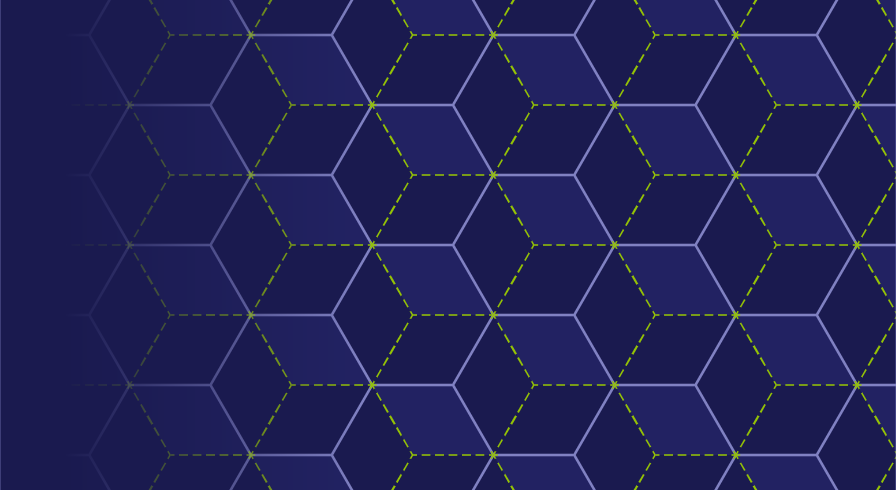
A WebGL 2 fragment shader for this pattern:

```glsl
#version 300 es
precision highp float;
// Tumbling-rhombus lattice on navy: each node sends out three solid lavender
// spokes and three dashed green ones, with one rhombus in three tinted.
// Space folds to the nearest node of a hexagonal lattice; the left fades out.

uniform vec2 u_resolution;
out vec4 outColor;

const float SPOKE = 0.16496;   // spoke length, in canvas heights

// Offset from the nearest node, with the spoke length as unit
vec2 nearestNode(vec2 q) {
    vec2 halfCell = vec2(1.5, 0.8660254);
    vec2 a = mod(q + halfCell, 2.0 * halfCell) - halfCell;
    vec2 b = mod(q, 2.0 * halfCell) - halfCell;
    return dot(a, a) < dot(b, b) ? a : b;
}

// Antialiased coverage from a signed distance
float coverage(float dist, float pixel) {
    return clamp(0.5 - dist / pixel, 0.0, 1.0);
}

void main() {
    vec2 p = gl_FragCoord.xy / u_resolution.y;
    float width = u_resolution.x / u_resolution.y;
    float pixel = 1.0 / (SPOKE * u_resolution.y);
    vec2 r = nearestNode((p - vec2(0.7595, 0.7857)) / SPOKE);

    vec3 navy = vec3(0.102, 0.102, 0.31);
    vec3 tint = vec3(0.133, 0.135, 0.385);
    vec3 lavender = vec3(0.50, 0.505, 0.76);
    vec3 green = vec3(0.58, 0.76, 0.02);

    // Tinted rhombus: two opposite sectors between spoke directions
    float s1 = -r.y;
    float s2 = dot(r, vec2(0.8660254, 0.5));
    float rhombus = coverage(-max(min(s1, s2), min(-s1, -s2)), pixel);

    // Spokes: solid along each direction, dashed along its opposite
    float solid = 1e3;
    float dashed = 1e3;
    for (int k = 0; k < 3; k++) {
        float angle = float(k) * 2.0943951;
        vec2 dir = vec2(cos(angle), sin(angle));
        float along = dot(r, dir);
        float across = abs(r.x * dir.y - r.y * dir.x);
        solid = min(solid, max(across - 0.016, -along));

        // Six dashes per spoke; slanted ones swell slightly midway
        float t = -along;
        float swell = k == 0 ? 0.0 : max(0.0, 1.0 - 3.0 * abs(t - 0.5));
        float toDash = abs(fract(6.0 * t + 0.5) - 0.5) / 6.0;
        float dash = max(across - 0.0095 - 0.004 * swell,
                         toDash - 0.053 - 0.008 * swell);
        dashed = min(dashed, max(dash, -t - 0.06));
    }

    // Layers, faded in from the left
    float fade = clamp((p.x / width - 0.072) / 0.33, 0.0, 1.0);
    vec3 color = mix(navy, tint, rhombus * fade);
    color = mix(color, lavender, coverage(solid, pixel) * fade);
    color = mix(color, green, coverage(dashed, pixel) * fade);

    // Hairline on the left and right borders
    float border = min(p.x, width - p.x) - 0.0018;
    color = mix(color, lavender, 0.4 * coverage(border, 1.0 / u_resolution.y));

    outColor = vec4(color, 1.0);
}
```
